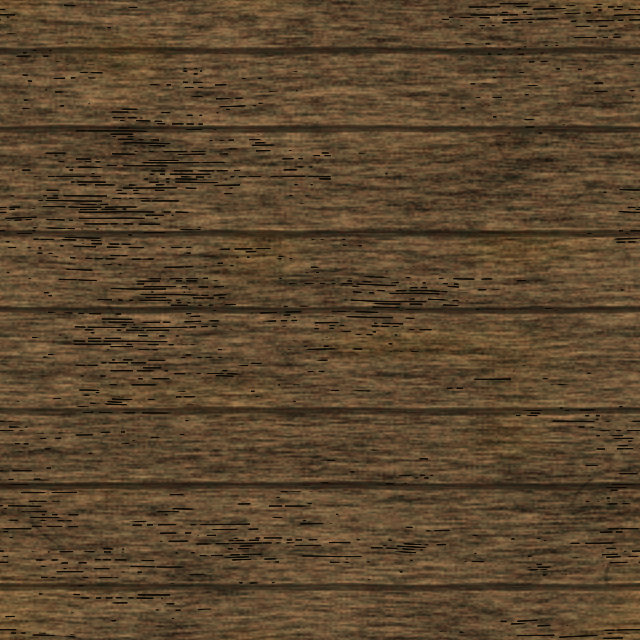
Reproduce this texture procedurally as a Shadertoy shader.

```glsl
// Weathered brown wood: seven horizontal planks with fine grain, grooves and black cracks.
#define PLANKS 7
#define GROOVE_HALF 0.0050
#define CRACK_ROWS 230.0
#define CRACK_LEVEL 0.78
#define CRACK_HALF 0.0011
#define SCARS 6
#define MEAN_TONE 0.374
#define GRAIN_CONTRAST 1.0
#define WOOD_TINT vec3(1.0, 0.775, 0.515)
#define CRACK_COLOR vec3(0.05, 0.04, 0.02)

float hash(vec2 p) {
    return fract(sin(dot(p, vec2(12.9898, 78.233))) * 43758.5453);
}

// Value noise that wraps over the canvas, with the given cell counts.
float noise(vec2 uv, vec2 cells, float seed) {
    vec2 p = uv * cells;
    vec2 i = floor(p), f = fract(p);
    f = f * f * (3.0 - 2.0 * f);
    vec2 a = mod(i, cells) + seed * 17.3;
    vec2 b = mod(i + 1.0, cells) + seed * 17.3;
    return mix(mix(hash(a), hash(vec2(b.x, a.y)), f.x),
               mix(hash(vec2(a.x, b.y)), hash(b), f.x), f.y);
}

// Height of a groove, counted downwards; narrow and wide planks alternate.
float seamHeight(float i) {
    return 0.9206 - i / float(PLANKS) + 0.0205 * mod(i, 2.0)
         + 0.0055 * max(i - 2.5, 0.0);
}

// Sum of stretched noise layers, from broad stains to fine fibres.
float grainTone(vec2 uv, vec2 bent) {
    float t = 0.075 * (noise(uv, vec2(6.0, 14.0), 1.0) - 0.5);
    t += 0.07 * (noise(bent, vec2(5.0, 75.0), 2.0) - 0.5);
    t += 0.12 * (noise(bent, vec2(12.0, 170.0), 3.0) - 0.5);
    t += 0.20 * (noise(bent, vec2(26.0, 270.0), 4.0) - 0.5);
    t += 0.15 * (noise(bent, vec2(70.0, 350.0), 5.0) - 0.5);
    t += 0.14 * (noise(uv, vec2(240.0, 320.0), 6.0) - 0.5);
    return t * GRAIN_CONTRAST;
}

// Broken thin dashes on rows along the grain, gathered in clusters.
float cracks(vec2 uv, vec2 bent, float px) {
    float row = floor(bent.y * CRACK_ROWS);
    vec2 rowUv = vec2(bent.x, (row + 0.001) / CRACK_ROWS);
    float level = 0.60 * noise(rowUv, vec2(19.0, CRACK_ROWS), 7.0);
    level += 0.40 * noise(uv, vec2(5.0, 15.0), 8.0);
    level += 0.26 * (noise(rowUv, vec2(120.0, CRACK_ROWS), 9.0) - 0.5);
    level += 0.02 * cos(6.2832 * (uv.x - 0.25)) + 0.03 * (uv.y - 0.5);
    float open = smoothstep(CRACK_LEVEL - 0.02, CRACK_LEVEL + 0.03, level);
    float rowCenter = mix(0.35, 0.65, hash(vec2(row, 23.0)));
    float d = abs(fract(bent.y * CRACK_ROWS) - rowCenter) / CRACK_ROWS;
    float halfWidth = CRACK_HALF * (0.6 + 0.4 * open);
    return open * (1.0 - smoothstep(halfWidth - 0.4 * px, halfWidth + 0.4 * px, d));
}

// Faint curved scars crossing the grain.
float scars(vec2 uv) {
    float mark = 0.0;
    for (int i = 0; i < SCARS; i++) {
        float k = float(i);
        vec2 center = vec2(hash(vec2(k, 31.0)), hash(vec2(k, 47.0)));
        vec2 p = fract(uv - center + 0.5) - 0.5;
        float lean = mix(-1.1, 1.1, hash(vec2(k, 59.0)));
        float d = abs(p.x - lean * p.y - 14.0 * p.y * p.y);
        float span = 1.0 - smoothstep(0.012, 0.028, abs(p.y));
        mark += span * (1.0 - smoothstep(0.001, 0.005, d));
    }
    return min(mark, 1.0);
}

void mainImage(out vec4 fragColor, in vec2 fragCoord) {
    vec2 uv = fragCoord / iResolution.xy;
    float px = 1.0 / iResolution.y;

    // Grooves: dark channel, soft shade and a worn bright upper lip.
    float wobble = 0.003 * (noise(uv, vec2(9.0, 7.0), 10.0) - 0.5);
    float wear = noise(uv, vec2(24.0, 90.0), 11.0);
    float groove = 0.0, core = 0.0, lip = 0.0, plank = 0.0;
    for (int i = 0; i < PLANKS; i++) {
        float k = float(i), s = seamHeight(k);
        float d = fract(uv.y + wobble - s + 0.5) - 0.5;
        float depth = mix(0.75, 1.0, hash(vec2(k, 5.0)));
        float edge = GROOVE_HALF * (0.8 + 0.4 * wear);
        groove += depth * (1.0 - smoothstep(edge - 0.0015, edge + 0.002, abs(d)));
        core += depth * exp(-pow((d - 0.002) / 0.0018, 2.0));
        lip += exp(-pow((d - 0.0078) / 0.0016, 2.0));
        lip += 0.4 * exp(-pow((d + 0.0082) / 0.0016, 2.0));
        plank += step(s, uv.y + wobble);
    }
    plank = mod(plank, float(PLANKS));

    // Grain bends gently and is shifted from plank to plank.
    float bend = 0.009 * (noise(uv, vec2(4.0, 7.0), 12.0) - 0.5)
               + 0.003 * (noise(uv, vec2(15.0, 24.0), 13.0) - 0.5);
    vec2 bent = uv + vec2(hash(vec2(plank, 3.0)), bend);

    // Brightness of the wood; the grain is weaker inside the grooves.
    float tone = MEAN_TONE + grainTone(uv, bent) * (1.0 - 0.4 * groove);
    tone += 0.012 * (hash(vec2(plank, 8.0)) - 0.5);
    tone += 0.10 * lip * smoothstep(0.1, 0.8, wear);
    tone *= 1.0 - 0.42 * groove;
    tone *= 1.0 - 0.25 * core;
    tone *= 1.0 - 0.22 * scars(uv);

    // Colour: red and green fibres plus ochre stains.
    vec3 color = max(tone, 0.06) * WOOD_TINT;
    float fibre = noise(bent, vec2(80.0, 290.0), 14.0) - 0.5;
    float ochre = smoothstep(0.6, 1.0, noise(uv, vec2(5.0, 13.0), 15.0));
    color += 0.055 * fibre * vec3(0.7, -0.5, -0.3);
    color += ochre * vec3(0.014, 0.006, -0.02);

    color = mix(color, CRACK_COLOR, cracks(uv, bent, px));
    fragColor = vec4(clamp(color, 0.0, 1.0), 1.0);
}
```
